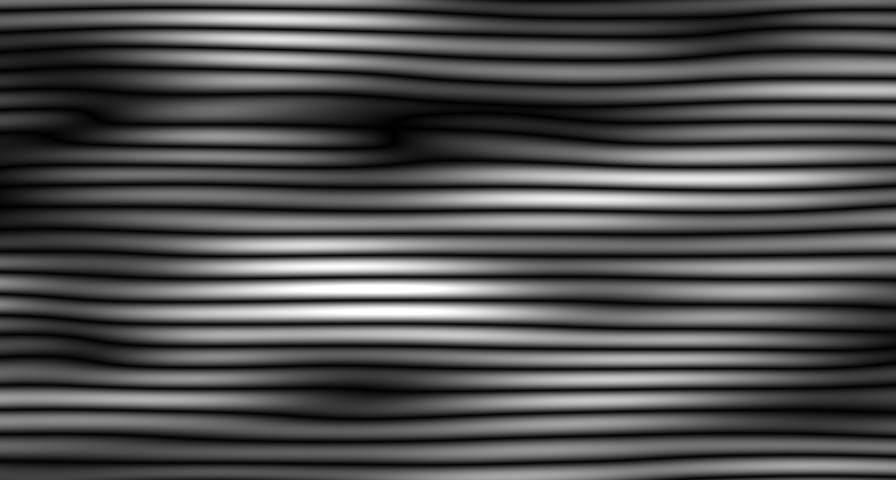
Reproduce this pattern procedurally as a WebGL 1 fragment shader.

```glsl
precision highp float;
// Horizontal bands of grey light that swell, fade and gently bend.
// A sine carrier is modulated by a complex envelope: a steady part plus
// scattered smooth kernels of random phase. The absolute value makes the bands.

uniform vec2 u_resolution;

const float PI = 3.14159265;
const float BANDS = 21.45;               // bright bands over the canvas height
const float BAND_OFFSET = 0.06;          // shift of the bands, in bands
const float STEADY = 0.43;               // envelope shared by the whole canvas
const float VARIATION = 0.31;            // strength of each scattered kernel
const vec2 CELL = vec2(0.48, 0.145);     // kernel radius, in canvas heights
const vec2 FIELD_SHIFT = vec2(3.3, 7.6); // chooses the part of the random field
const float EDGE_SOFTNESS = 0.25;        // softening of dark lines, in pixels

float hash(vec2 p) {
  return fract(sin(dot(p, vec2(127.1, 311.7))) * 43758.5453);
}

// Smooth bump that reaches zero at a distance of one cell.
float kernel(vec2 d) {
  float k = max(0.0, 1.0 - dot(d, d));
  return k * k * k;
}

// In-phase and quadrature amplitude of the carrier.
vec2 envelope(vec2 p) {
  vec2 q = p / CELL + FIELD_SHIFT;
  vec2 home = floor(q);
  vec2 sum = vec2(STEADY, 0.0);
  for (int j = -1; j <= 1; j++) {
    for (int i = -1; i <= 1; i++) {
      vec2 cell = home + vec2(float(i), float(j));
      // Two kernels in every cell
      for (int n = 0; n < 2; n++) {
        vec2 seed = cell + float(n) * vec2(37.0, 17.0);
        vec2 center = cell + vec2(hash(seed), hash(seed + 5.3));
        float angle = 2.0 * PI * hash(seed + 11.9);
        sum += VARIATION * kernel(q - center) * vec2(cos(angle), sin(angle));
      }
    }
  }
  return sum;
}

void main() {
  vec2 p = gl_FragCoord.xy / u_resolution.y;
  vec2 amplitude = envelope(p);

  // Modulated carrier
  float phase = PI * (BANDS * p.y + BAND_OFFSET);
  float wave = dot(amplitude, vec2(sin(phase), cos(phase)));

  // Absolute value, rounded off where it crosses zero
  float slope = length(amplitude) * PI * BANDS / u_resolution.y;
  float soft = EDGE_SOFTNESS * slope;
  float light = sqrt(wave * wave + soft * soft);

  gl_FragColor = vec4(vec3(min(light, 1.0)), 1.0);
}
```
